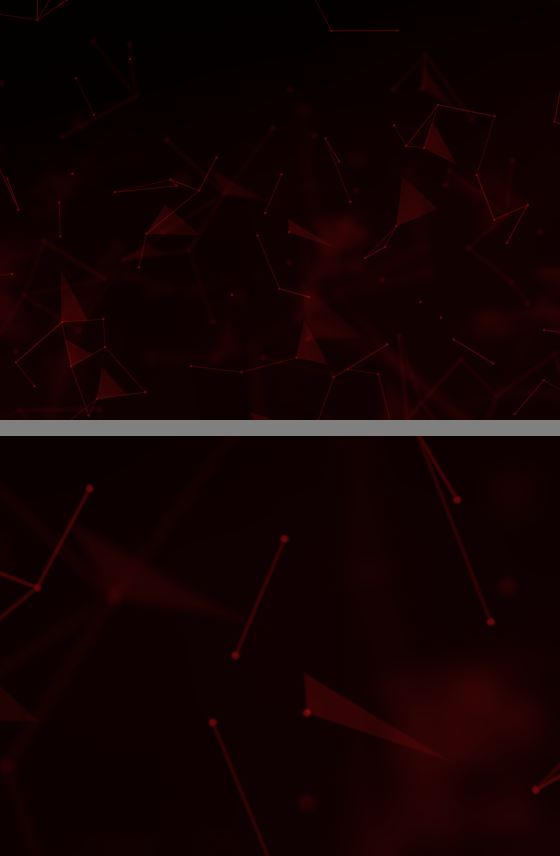
Top: the whole. Bottom: its middle third, enlarged.
A WebGL 1 fragment shader for this background:

```glsl
precision highp float;

uniform vec2 u_resolution;

// Lengths are in canvas heights
const float LINE_RADIUS = 0.0029;
const float DOT_RADIUS = 0.0045;
const float MAX_LINK = 1.45;      // in cells
const float LINK_CHANCE = 0.42;
const float SHARD_CHANCE = 0.22;
const float SHARD_SCALE = 0.62;
const float BASE_RED = 0.012;
const float HAZE_RED = 0.026;
const float CLOUD_RED = 0.042;
const float EMBER_RED = 0.13;

float hash(vec2 p) {
  vec3 q = fract(vec3(p.xyx) * 0.1031);
  q += dot(q, q.yzx + 33.33);
  return fract((q.x + q.y) * q.z);
}

float noise(vec2 p) {
  vec2 i = floor(p);
  vec2 f = fract(p);
  f = f * f * (3.0 - 2.0 * f);
  return mix(mix(hash(i), hash(i + vec2(1.0, 0.0)), f.x),
             mix(hash(i + vec2(0.0, 1.0)), hash(i + 1.0), f.x), f.y);
}

float clouds(vec2 p) {
  return 0.6 * noise(p) + 0.28 * noise(p * 2.1 + 17.0) + 0.12 * noise(p * 4.3 + 41.0);
}

// Crowding of the network: full below, thinning toward the upper left
float activity(vec2 p) {
  return 1.0 - smoothstep(0.5, 0.8, p.y - 0.15 * (p.x - 0.67));
}

// Node position in xy, presence (0 or 1) in z
vec3 node(vec2 cell, float size, float seed) {
  vec2 id = cell + seed;
  vec2 pos = (cell + vec2(hash(id + 11.3), hash(id + 57.7))) * size;
  float present = step(hash(id + 91.1), mix(0.36, 0.8, activity(pos)));
  return vec3(pos, present);
}

float segmentDistance(vec2 p, vec2 a, vec2 b) {
  vec2 ab = b - a;
  float t = clamp(dot(p - a, ab) / max(dot(ab, ab), 1e-6), 0.0, 1.0);
  return length(p - a - ab * t);
}

float edgeSide(vec2 p, vec2 a, vec2 b) {
  vec2 ab = b - a;
  return dot(p - a, vec2(ab.y, -ab.x)) / max(length(ab), 1e-4);
}

float triangle(vec2 p, vec2 a, vec2 b, vec2 c, float blur) {
  float winding = sign(edgeSide(c, b, a));
  float d = max(max(edgeSide(p, a, b) * winding, edgeSide(p, b, c) * winding),
                edgeSide(p, c, a) * winding);
  return 1.0 - smoothstep(-blur, blur, d);
}

float link(vec2 p, vec3 a, vec3 b, float size, float radius) {
  float chance = hash(floor((a.xy + b.xy) * 4096.0));
  float len = length(b.xy - a.xy) / size;
  float on = a.z * b.z * step(chance, LINK_CHANCE) * step(len, MAX_LINK);
  float strength = mix(1.0, 0.35, chance / LINK_CHANCE);
  return on * strength * (1.0 - smoothstep(0.0, radius, segmentDistance(p, a.xy, b.xy)));
}

// One depth of the network; gains weigh lines, dots and shards
float network(vec2 p, float size, float blur, float seed, vec3 gains) {
  vec2 home = floor(p / size);
  float radius = LINE_RADIUS + blur;
  float lines = 0.0;
  float dots = 0.0;
  float shards = 0.0;
  for (int y = -1; y <= 1; y++) {
    for (int x = -1; x <= 1; x++) {
      vec2 cell = home + vec2(float(x), float(y));
      vec3 a = node(cell, size, seed);
      vec3 right = node(cell + vec2(1.0, 0.0), size, seed);
      vec3 up = node(cell + vec2(0.0, 1.0), size, seed);
      lines = max(lines, link(p, a, right, size, radius));
      lines = max(lines, link(p, a, up, size, radius));
      lines = max(lines, link(p, a, node(cell + 1.0, size, seed), size, radius));
      lines = max(lines, link(p, a, node(cell + vec2(-1.0, 1.0), size, seed), size, radius));

      float dist = length(p - a.xy);
      dots = max(dots, a.z * (1.0 - smoothstep(0.3 * DOT_RADIUS, DOT_RADIUS + blur, dist)));

      // Filled shards fade away from their root node
      float on = a.z * step(hash(cell + seed + 133.0), SHARD_CHANCE * activity(a.xy));
      float fill = triangle(p, a.xy, mix(a.xy, right.xy, SHARD_SCALE),
                            mix(a.xy, up.xy, SHARD_SCALE), 0.0015 + 0.8 * blur);
      shards = max(shards, on * fill * mix(1.0, 0.45, min(dist / size, 1.0)));
    }
  }
  return max(lines * gains.x, dots * gains.y) + shards * gains.z;
}

void main() {
  vec2 p = gl_FragCoord.xy / u_resolution.y;

  // Dim haze with glowing patches across the lower middle
  float glow = 1.0 - smoothstep(0.45, 1.05, p.y - 0.3 * (p.x - 0.67));
  float band = exp(-pow((p.y - 0.38) / 0.22, 2.0));
  float red = BASE_RED + glow * (HAZE_RED + CLOUD_RED * clouds(p * 3.0 + 5.0));
  red += EMBER_RED * band * smoothstep(0.55, 0.9, clouds(p * vec2(6.0, 9.0) + 23.0));

  // Far, middle and near depths of focus
  red += network(p, 0.19, 0.028, 210.0, vec3(0.035, 0.04, 0.07));
  red += network(p, 0.14, 0.007, 340.0, vec3(0.06, 0.09, 0.09));
  red += network(p, 0.112, 0.0, 470.0, vec3(0.25, 0.32, 0.15));

  gl_FragColor = vec4(red, max(vec2(0.0), red * vec2(0.078, 0.095) - 0.003), 1.0);
}
```
